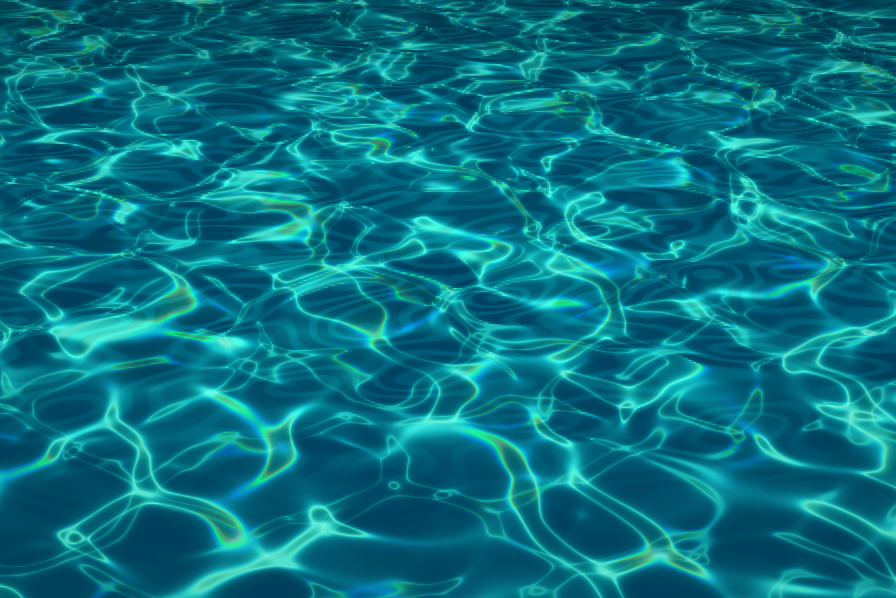
Write a Shadertoy shader that draws this texture.

```glsl
float hash(float n) {
    return fract(sin(n * 12.9898) * 43758.5453);
}

// Sum of random waves: returns curvature (xx, xy, yy) and the slope
vec3 waves(vec2 p, float seed, out vec2 slope) {
    vec3 curvature = vec3(0.0);
    slope = vec2(0.0);
    for (int i = 0; i < 18; i++) {
        float id = seed + float(i) * 3.17;
        float angle = 6.2832 * hash(id);
        float freq = mix(8.0, 32.0, pow(hash(id + 0.71), 1.4));
        vec2 dir = vec2(cos(angle), sin(angle));
        float phase = freq * dot(dir, p) + 6.2832 * hash(id + 1.37);
        slope += 0.45 / freq * dir * cos(phase);
        curvature -= 0.45 * sin(phase) * vec3(dir.x * dir.x, dir.x * dir.y, dir.y * dir.y);
    }
    return curvature;
}

// Light focused by the waves, split per colour channel by dispersion
vec3 caustic(vec2 p, float seed, float dispersion) {
    vec2 slope;
    waves(p, seed, slope);
    vec3 c = waves(p - 0.5 * slope, seed, slope);
    vec3 depth = 1.0 + dispersion * vec3(-0.5, 0.0, 0.9);
    vec3 spread = 1.0 + depth * (c.x + c.z) + depth * depth * (c.x * c.z - c.y * c.y);
    vec3 blur = max(vec3(0.075), 0.5 * fwidth(spread));
    return 1.0 / sqrt(spread * spread + blur * blur);
}

void mainImage(out vec4 fragColor, in vec2 fragCoord) {
    vec2 uv = fragCoord / iResolution.xy;
    float aspect = iResolution.x / iResolution.y;

    // Receding water plane
    float nearness = 2.0 - uv.y;
    vec2 water = vec2((0.5 - uv.x) * aspect * 2.5, 9.0) / nearness;

    // Surface ripples bend the view of the floor
    vec2 tilt;
    waves(water * 1.2 + 4.0, 71.0, tilt);
    vec2 bed = water + tilt * mix(0.15, 0.65, smoothstep(0.0, 0.8, uv.y));
    float dispersion = 0.04 + 0.22 * smoothstep(0.03, 0.1, tilt.x);

    // Broad net of light with a finer one that grows into the distance
    vec3 light = mix(caustic(bed, 5.0, dispersion),
                     caustic(bed * 1.4 + 9.0, 133.0, dispersion),
                     mix(0.25, 0.45, uv.y));

    // Water tint: deep teal to pale aqua
    vec3 glow = 1.0 - exp(-light * vec3(0.1, 0.24, 0.27));
    vec3 color = vec3(0.0, 0.22, 0.345) + vec3(0.85, 0.74, 0.5) * vec3(glow.r * glow.r, glow.gb);

    // Sheen in rings that follow the slope of the surface
    float rings = 0.5 + 0.5 * sin(70.0 * tilt.y + 35.0 * tilt.x);
    float sheen = smoothstep(0.35, 0.95, rings) * smoothstep(0.05, 0.5, uv.y);
    color += vec3(0.0, 0.09, 0.085) * sheen;

    // Darker far edge and corners
    vec2 fromCenter = uv - vec2(0.5, 0.45);
    color *= 1.04 - 0.3 * dot(fromCenter, fromCenter);
    color *= 1.0 - 0.16 * smoothstep(0.75, 1.0, uv.y);
    fragColor = vec4(clamp(color, 0.0, 1.0), 1.0);
}
```
